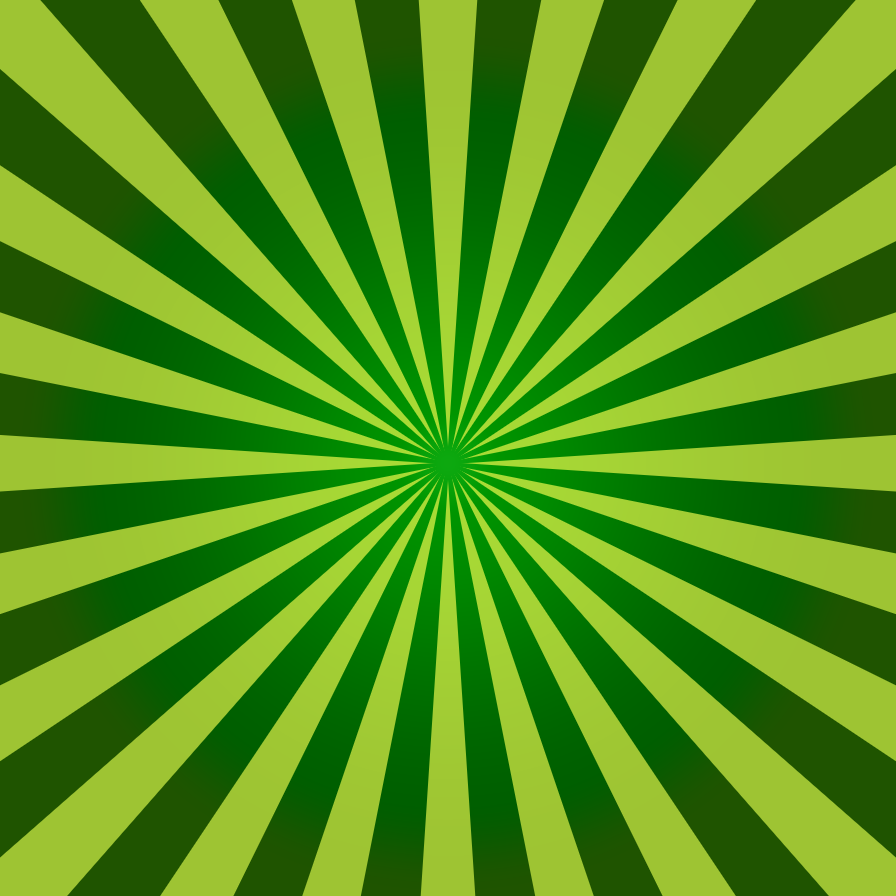
Give the GLSL for this background, as a Shadertoy shader.

```glsl
// Sunburst: lime rays spread from a hub just below the middle over deep green.
// Space is folded into one angular sector, the ray is a signed distance there,
// and both colours fade with the distance from the hub.

const float TAU = 6.2831853;
const float RAY_COUNT = 24.0;
const float RAY_INSET = 0.0012;           // trims each side, so tips start off the hub
const vec2 HUB = vec2(0.0, -0.017);       // offset from the canvas centre

const vec3 GREEN_HUB = vec3(0.05, 0.66, 0.06);
const vec3 GREEN_INNER = vec3(0.0, 0.63, 0.0);
const vec3 GREEN_MIDDLE = vec3(0.0, 0.365, 0.0);
const vec3 GREEN_OUTER = vec3(0.12, 0.33, 0.0);
const vec3 LIME_INNER = vec3(0.66, 0.86, 0.21);
const vec3 LIME_OUTER = vec3(0.62, 0.77, 0.20);

// Signed distance to the nearest ray; one ray points along +x.
float rayDistance(vec2 p, float count, float inset) {
    float sector = TAU / count;
    float angle = atan(p.y, p.x);
    float folded = abs(mod(angle + 0.5 * sector, sector) - 0.5 * sector);
    return length(p) * sin(folded - 0.25 * sector) + inset;
}

// Deep green: bright hub, even falloff, then an olive rim.
vec3 backgroundColor(float radius) {
    vec3 color = mix(GREEN_INNER, GREEN_MIDDLE, smoothstep(-0.08, 0.43, radius));
    color = mix(color, GREEN_OUTER, smoothstep(0.38, 0.48, radius));
    return mix(GREEN_HUB, color, smoothstep(0.0, 0.06, radius));
}

vec3 rayColor(float radius) {
    return mix(LIME_INNER, LIME_OUTER, smoothstep(0.0, 0.46, radius));
}

void mainImage(out vec4 fragColor, in vec2 fragCoord) {
    float scale = min(iResolution.x, iResolution.y);
    vec2 p = (fragCoord - 0.5 * iResolution.xy) / scale - HUB;
    float radius = length(p);

    // Coverage over about one pixel smooths the ray edges
    float coverage = clamp(0.5 - rayDistance(p, RAY_COUNT, RAY_INSET) * scale, 0.0, 1.0);
    // Fade the tips where they meet the hub
    coverage *= smoothstep(0.008, 0.026, radius);

    fragColor = vec4(mix(backgroundColor(radius), rayColor(radius), coverage), 1.0);
}
```
